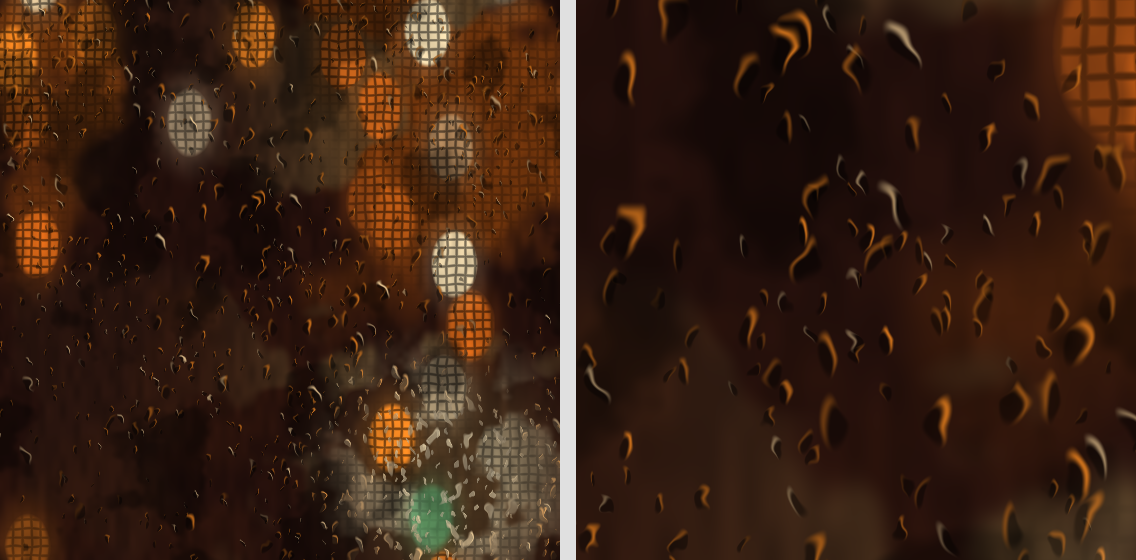
Left: the whole. Right: its middle third, enlarged.
This texture is drawn by a WebGL 2 fragment shader. Its source:

```glsl
#version 300 es
precision highp float;

#define LIGHT_CELLS 8.0
#define LIGHT_RADIUS vec2(0.040, 0.060)
#define MESH_COUNT 62.0
#define MESH_DEPTH 0.50
#define LARGE_DROP_CELLS 25.0
#define SMALL_DROP_CELLS 46.0
#define NIGHT vec3(0.135, 0.058, 0.042)
#define WARM_HAZE vec3(0.43, 0.20, 0.045)
#define GREY_HAZE vec3(0.31, 0.23, 0.135)
#define AMBER vec3(0.98, 0.54, 0.13)
#define CREAM vec3(0.92, 0.84, 0.67)

uniform vec2 u_resolution;
out vec4 fragColor;

vec3 hash32(vec2 p) {
    vec3 q = fract(p.xyx * vec3(0.1031, 0.1030, 0.0973));
    q += dot(q, q.yxz + 33.33);
    return fract((q.xxy + q.yzz) * q.zyx);
}

float noise(vec2 p) {
    vec2 i = floor(p), f = fract(p);
    f = f * f * (3.0 - 2.0 * f);
    float low = mix(hash32(i).x, hash32(i + vec2(1, 0)).x, f.x);
    float high = mix(hash32(i + vec2(0, 1)).x, hash32(i + vec2(1, 1)).x, f.x);
    return mix(low, high, f.y);
}

float fbm(vec2 p) {
    float sum = 0.0, weight = 0.5;
    for (int octave = 0; octave < 4; octave++) {
        sum += weight * noise(p);
        p = p * 2.03 + 17.1;
        weight *= 0.5;
    }
    return sum / 0.9375;
}

// Upper area where most of the city light falls
float cityGlow(vec2 p) {
    return smoothstep(0.36, 0.70, p.y + 0.2 * (p.x - 0.5));
}

// Lower right area where the wet glass turns silver
float silverGlow(vec2 p) {
    return 1.0 - smoothstep(0.06, 0.30, distance(p, vec2(0.80, 0.15)));
}

float warmPatches(vec2 p) {
    return smoothstep(0.46, 0.60, fbm(p * 3.6 + 4.7)) * mix(0.08, 1.0, cityGlow(p));
}

vec3 lightColor(float pick, float x) {
    pick += 0.35 * smoothstep(0.3, 0.9, x) - 0.12;
    vec3 color = mix(AMBER, vec3(0.84, 0.40, 0.09), step(0.25, pick));
    color = mix(color, CREAM, step(0.60, pick));
    color = mix(color, vec3(0.56, 0.53, 0.46), step(0.78, pick));
    return mix(color, vec3(0.34, 0.70, 0.46), step(1.10, pick));
}

vec3 hazeColor(vec2 p) {
    vec3 color = mix(NIGHT, WARM_HAZE, warmPatches(p));
    float grey = smoothstep(0.50, 0.60, fbm(p * 4.5 + 31.3));
    grey *= mix(0.1, 0.95, smoothstep(0.3, 0.7, p.x));
    color = mix(color, GREY_HAZE, max(grey, 0.8 * silverGlow(p)));
    float pale = silverGlow(p) * smoothstep(0.46, 0.62, fbm(p * 11.0 + 8.0));
    return mix(color, CREAM * 0.68, 0.8 * pale);
}

// Out of focus lamps, upright ovals with a faint halo
vec3 addLights(vec3 color, vec2 p) {
    vec2 home = floor(p * LIGHT_CELLS);
    for (int y = -1; y <= 1; y++)
    for (int x = -1; x <= 1; x++) {
        vec2 cell = home + vec2(x, y);
        vec3 place = hash32(cell + 11.0), look = hash32(cell + 73.0);
        vec2 center = (cell + 0.1 + 0.8 * place.xy) / LIGHT_CELLS;
        float chance = 0.07 + 0.22 * cityGlow(center);
        chance += 0.45 * max(warmPatches(center), 0.8 * silverGlow(center));
        float lit = step(place.z, chance);
        float radius = length((p - center) / LIGHT_RADIUS);
        float blur = mix(0.06, 0.25, look.x);
        float disc = 1.0 - smoothstep(1.0 - blur, 1.0 + blur, radius);
        float halo = 1.0 - smoothstep(0.6, 2.0, radius);
        float cover = max(disc * mix(0.4, 1.0, look.y), 0.20 * halo);
        color = mix(color, lightColor(look.z, center.x), cover * lit);
    }
    return color;
}

float meshLines(vec2 p) {
    vec2 toLine = abs(fract(p * MESH_COUNT) - 0.5);
    vec2 wire = 1.0 - smoothstep(0.04, 0.24, toLine);
    return max(wire.x, wire.y);
}

// Dark irregular beads with a bright crescent on one side
vec3 addDrops(vec3 color, vec2 p, float cells, float seed) {
    vec2 home = floor(p * cells);
    for (int y = -1; y <= 1; y++)
    for (int x = -1; x <= 1; x++) {
        vec2 cell = home + vec2(x, y);
        vec3 place = hash32(cell + seed), look = hash32(cell + seed + 57.0);
        vec2 center = (cell + place.xy) / cells;
        float silver = silverGlow(center);
        float wet = smoothstep(0.38, 0.60, fbm(center * 6.0 + seed));
        wet *= smoothstep(0.1, 0.6, center.x + 0.7 * center.y);
        vec2 d = (p - center) * cells;
        d.x += d.y * (look.x - 0.5) * 0.9 + 0.3 * (noise(p * cells * 3.0) - 0.5);
        d /= vec2(0.18, 0.38) * mix(0.5, 1.1, look.y);
        float body = 1.0 - smoothstep(0.65, 1.15, length(d));
        body *= step(place.z, 0.12 + 0.6 * max(wet, silver));
        vec2 lean = vec2(look.z < 0.5 ? -0.5 : 0.5, 0.35);
        float crescent = smoothstep(0.75, 1.25, length(d + lean));
        vec3 glint = mix(AMBER * 0.85, CREAM, max(silver, 0.8 * step(0.75, look.x)));
        float shine = mix(0.1, 0.8, look.y * look.z) + 0.25 * wet;
        color = mix(color, color * 0.45 + silver * 0.2, body * 0.75);
        float shown = max(crescent, silver * 0.6) * shine + silver * 0.2;
        color = mix(color, glint, body * min(shown, 1.0));
    }
    return color;
}

void main() {
    vec2 p = gl_FragCoord.xy / min(u_resolution.x, u_resolution.y);

    // Water film bends the lamps and the wire mesh
    vec2 ripple = vec2(noise(p * 38.0), noise(p * 38.0 + 9.0)) - 0.5;
    vec2 bent = p + 0.004 * ripple;
    vec3 color = addLights(hazeColor(p), bent);
    color *= 1.0 - MESH_DEPTH * meshLines(bent) * smoothstep(0.2, 0.7, color.r);

    // Fine vertical streaks and grime
    color *= 0.86 + 0.28 * noise(p * vec2(80.0, 30.0));
    color *= mix(0.62, 1.0, smoothstep(0.34, 0.46, fbm(p * 9.0 + 2.0)));

    color = addDrops(color, p, SMALL_DROP_CELLS, 140.0);
    color = addDrops(color, p, LARGE_DROP_CELLS, 260.0);
    fragColor = vec4(clamp(color, 0.0, 1.0), 1.0);
}
```
